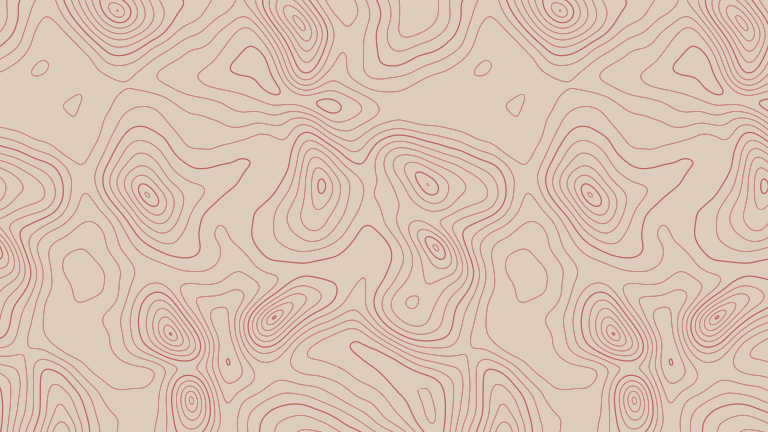
A WebGL 2 fragment shader for this pattern:

```glsl
#version 300 es
precision highp float;
// Topographic map: thin red, evenly spaced contours around warped hills on beige paper.

#define TILE 1.025        // horizontal repeat, in canvas heights
#define CELLS 3.0         // hills per repeat
#define WARP 0.50         // broad bending of the terrain, in cells
#define TWIST 0.15        // finer bending, in cells
#define RIPPLE 0.022      // small wiggles, strongest on flat ground
#define BLEND 0.095       // width of the flat valleys, in cells
#define INTERVAL 0.057    // height between two contours
#define THIN 0.00138      // line widths, in canvas heights
#define HEAVY 0.00215
#define SOFTNESS 1.25     // edge filter, in pixels
#define PAPER vec3(0.870, 0.800, 0.745)
#define INK vec3(0.695, 0.255, 0.240)

uniform vec2 u_resolution;
out vec4 fragColor;

// Integer hash of a lattice cell, from 0 to 1
float hash(vec2 cell) {
    uvec2 c = uvec2(ivec2(cell) + 512);
    uint h = c.x * 1597334677u ^ c.y * 3812015801u;
    h = (h ^ (h >> 15)) * 2246822519u;
    h = (h ^ (h >> 13)) * 3266489917u;
    return float((h ^ (h >> 16)) >> 8) / 16777216.0;
}

vec2 hash2(vec2 cell, float seed) {
    return vec2(hash(cell + vec2(0.0, seed)), hash(cell + vec2(40.0, seed)));
}

// Slope of a random direction at one lattice corner
float corner(vec2 cell, vec2 offset, float period) {
    cell.x = mod(cell.x, period);
    float angle = 6.28319 * hash(cell);
    return dot(vec2(cos(angle), sin(angle)), offset);
}

// Gradient noise that repeats along x
float gradientNoise(vec2 p, float period) {
    vec2 cell = floor(p), f = p - cell;
    vec2 fade = f * f * f * (f * (f * 6.0 - 15.0) + 10.0);
    vec2 e = vec2(1.0, 0.0);
    float low = mix(corner(cell, f, period),
                    corner(cell + e.xy, f - e.xy, period), fade.x);
    float high = mix(corner(cell + e.yx, f - e.yx, period),
                     corner(cell + e.xx, f - e.xx, period), fade.x);
    return mix(low, high, fade.y);
}

vec2 noise2(vec2 p, float period) {
    return vec2(gradientNoise(p + vec2(0.4, 21.3), period),
                gradientNoise(p + vec2(0.7, 47.8), period));
}

// Depth below the nearest summits: stretched cones joined by a smooth minimum
float hillDepth(vec2 q) {
    vec2 home = floor(q);
    float sum = 0.0;
    for (int y = -1; y <= 1; y++) {
        for (int x = -1; x <= 1; x++) {
            vec2 cell = home + vec2(x, y);
            vec2 id = vec2(mod(cell.x, CELLS), cell.y);
            vec2 summit = cell + mix(vec2(0.15), vec2(0.85), hash2(id, 100.0));
            vec2 steepness = mix(vec2(0.75), vec2(1.35), hash2(id, 150.0));
            float angle = 3.14159 * hash(id + vec2(0.0, 200.0));
            float c = cos(angle), s = sin(angle);
            vec2 r = mat2(c, s, -s, c) * (q - summit);
            float sink = 0.16 * hash(id + vec2(0.0, 250.0));
            sum += exp(-(length(r * steepness) + sink) / BLEND);
        }
    }
    return -BLEND * log(sum);
}

// Terrain depth in contour intervals
float terrain(vec2 p) {
    vec2 q = p * CELLS / TILE + vec2(0.35, 0.6);
    vec2 bent = q + WARP * noise2(q, CELLS) + TWIST * noise2(q * 2.0, CELLS * 2.0);
    float ripple = RIPPLE * gradientNoise(q * 5.0 + vec2(0.3, 95.2), CELLS * 5.0);
    return (hillDepth(bent) + ripple) / INTERVAL;
}

// Share of a filter box at distance d that a line of the given width covers
float lineCoverage(float d, float width, float box) {
    float overlap = min(d + 0.5 * box, 0.5 * width) - max(d - 0.5 * box, -0.5 * width);
    return max(overlap, 0.0) / box;
}

void main() {
    vec2 p = gl_FragCoord.xy / u_resolution.y;
    float pixel = 1.0 / u_resolution.y;

    // Depth and slope give the distance to the nearest contour
    float depth = terrain(p);
    vec2 e = vec2(0.0005, 0.0);
    vec2 slope = vec2(terrain(p + e.xy) - terrain(p - e.xy),
                      terrain(p + e.yx) - terrain(p - e.yx)) / (2.0 * e.x);
    float level = round(depth);
    float d = abs(depth - level) / max(length(slope), 0.5);

    // Every fifth contour is heavy
    float isIndex = 1.0 - step(0.5, mod(level - 2.0, 5.0));
    float ink = lineCoverage(d, mix(THIN, HEAVY, isIndex), SOFTNESS * pixel);

    fragColor = vec4(mix(PAPER, INK, ink), 1.0);
}
```
